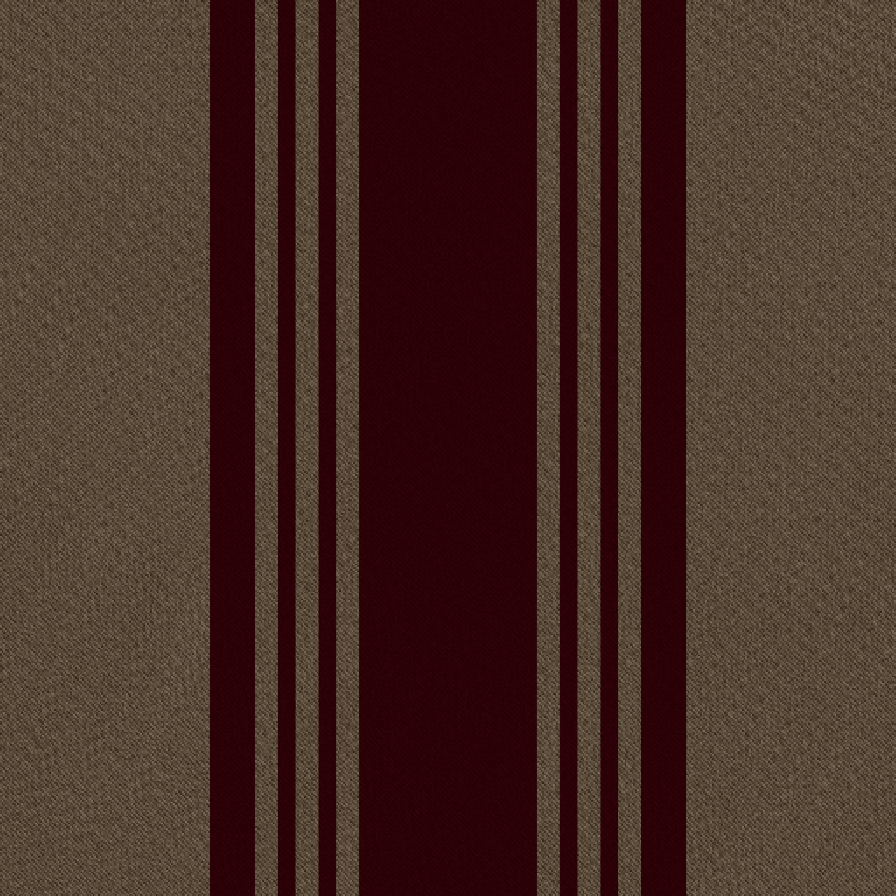
Reproduce this texture procedurally as a WebGL 2 fragment shader.

```glsl
#version 300 es
precision highp float;
// Woven cloth with mirrored vertical stripes: a wine band with three pairs
// of thin beige lines on a beige ground. Stripes are distances from the
// centre line; the cloth is a fine diagonal twill with hashed thread grain.

#define THREADS 512.0
#define TWILL_PERIOD 3.0
#define TWILL_DEPTH 0.42
#define GRAIN_DEPTH 0.62
#define BAND_HALF 0.2656
#define LINE_FIRST 0.1120
#define LINE_STEP 0.0453
#define LINE_HALF 0.0128

uniform vec2 u_resolution;
out vec4 fragColor;

const vec3 BEIGE = vec3(0.348, 0.288, 0.224);
const vec3 BEIGE_RANGE = vec3(0.150, 0.150, 0.145);
const vec3 WINE = vec3(0.168, 0.005, 0.027);
const vec3 WINE_RANGE = vec3(0.032, 0.008, 0.026);

float hash(vec2 p) {
    return fract(sin(dot(p, vec2(127.1, 311.7))) * 43758.5453);
}

float valueNoise(vec2 p) {
    vec2 cell = floor(p);
    vec2 f = fract(p);
    f = f * f * (3.0 - 2.0 * f);
    float low = mix(hash(cell), hash(cell + vec2(1.0, 0.0)), f.x);
    float high = mix(hash(cell + vec2(0.0, 1.0)), hash(cell + 1.0), f.x);
    return mix(low, high, f.y);
}

// Signed height of the weave, about -1 to 1
float weave(vec2 uv) {
    vec2 thread = floor(uv * THREADS);
    float twill = sin(6.2832 * (thread.x + thread.y) / TWILL_PERIOD);
    float grain = hash(thread) + hash(thread + 71.3) - 1.0;
    float drift = valueNoise(uv * vec2(9.0, 7.0)) - 0.5;
    return TWILL_DEPTH * twill + GRAIN_DEPTH * grain + 0.08 * drift;
}

// Coverage of the beige yarn at a distance from the centre line
float beigeMask(float d, float aa) {
    float mask = smoothstep(-aa, aa, d - BAND_HALF);
    for (int i = 0; i < 3; i++) {
        float line = abs(d - LINE_FIRST - float(i) * LINE_STEP) - LINE_HALF;
        mask = max(mask, 1.0 - smoothstep(-aa, aa, line));
    }
    return mask;
}

void main() {
    vec2 uv = gl_FragCoord.xy / u_resolution;
    float aa = 0.6 / u_resolution.x;
    float height = weave(uv);

    // Dye both yarns with the same weave relief
    vec3 beige = BEIGE + BEIGE_RANGE * height;
    vec3 wine = WINE + WINE_RANGE * height;
    vec3 color = mix(wine, beige, beigeMask(abs(uv.x - 0.5), aa));

    fragColor = vec4(clamp(color, 0.0, 1.0), 1.0);
}
```
